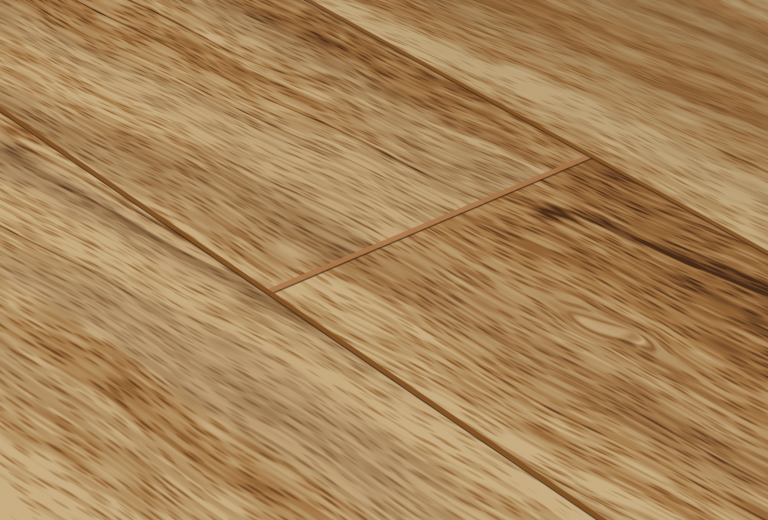
Write a Shadertoy shader that draws this texture.

```glsl
// Wooden floor boards seen at a slant: each point is projected onto the floor plane,
// split into staggered boards, then given streaks, veins, cellular pores and a knot.
// Grooves show the lit bevel of the farther board above a thin dark crease.

// Floor projection, in canvas heights
const vec2 VANISH = vec2(-4.03, 3.54);   // where the long seams converge
const float SEAM_U = 1.464;              // ray of the nearer long seam
const float BOARD_U = 0.354;             // board width between rays
const float JOINT_DEPTH = 0.322;
const float JOINT_SKEW = 0.084;
const float ALONG_SCALE = 24.0;

// Boards, in board widths
const float BOARD_LENGTH = 5.0;
const float BEVEL = 0.012;
const float JOINT_BEVEL = 0.016;
const float CREASE = 0.005;
const float GRAIN_DRIFT = 0.10;          // grain runs slightly off the seams
const vec2 KNOT = vec2(0.495, -0.525);
const vec2 KNOT_SIZE = vec2(0.026, 0.075);
const float BRIGHTNESS = 0.73;           // mean wood tone before shading
const float FIBRE_STRENGTH = 0.42;

// Colours
const vec3 VEIN = vec3(0.28, 0.17, 0.09);
const vec3 DARK = vec3(0.45, 0.29, 0.16);
const vec3 BROWN = vec3(0.56, 0.38, 0.20);
const vec3 HONEY = vec3(0.64, 0.47, 0.28);
const vec3 TAN = vec3(0.69, 0.56, 0.38);
const vec3 PALE = vec3(0.77, 0.67, 0.50);
const vec3 GREY = vec3(0.62, 0.50, 0.36);
const vec3 SEAM_FACE = vec3(0.50, 0.30, 0.11);
const vec3 JOINT_FACE = vec3(0.67, 0.46, 0.28);
const vec3 CREASE_COLOR = vec3(0.27, 0.15, 0.06);

vec2 hash2(vec2 p) {
    return fract(sin(vec2(dot(p, vec2(127.1, 311.7)), dot(p, vec2(269.5, 183.3)))) * 43758.5);
}

float noise(vec2 p) {
    vec2 i = floor(p), f = p - i;
    f = f * f * (3.0 - 2.0 * f);
    return mix(mix(hash2(i).x, hash2(i + vec2(1, 0)).x, f.x),
               mix(hash2(i + vec2(0, 1)).x, hash2(i + vec2(1, 1)).x, f.x), f.y);
}

// Distance to the nearest jittered cell point
float cellular(vec2 p) {
    vec2 cell = floor(p);
    float nearest = 2.0;
    for (int j = -1; j <= 1; j++)
        for (int i = -1; i <= 1; i++) {
            vec2 c = cell + vec2(i, j);
            nearest = min(nearest, length(c + hash2(c) - p));
        }
    return nearest;
}

vec3 woodRamp(float t) {
    vec3 c = mix(VEIN, DARK, smoothstep(-0.2, 0.06, t));
    c = mix(c, BROWN, smoothstep(0.05, 0.24, t));
    c = mix(c, HONEY, smoothstep(0.22, 0.42, t));
    c = mix(c, TAN, smoothstep(0.38, 0.58, t));
    return mix(c, PALE, smoothstep(0.55, 0.82, t));
}

vec3 wood(vec2 pos, float along, float warmth, vec2 seed, float blur, float knotHere) {
    // Grain coordinates, bent by layered sines and parted around the knot
    vec2 fromKnot = (vec2(pos.x + GRAIN_DRIFT * (along - KNOT.y), along) - KNOT) / KNOT_SIZE;
    float knot = length(fromKnot + 0.3 * sin(fromKnot.yx * 2.3));
    float bend = 0.016 * sin(3.1 * along + 5.0 * pos.x + seed.x)
               + 0.006 * sin(9.3 * along - 13.0 * pos.x + seed.y);
    bend -= knotHere * 0.03 * fromKnot.x * exp(-0.3 * knot * knot);
    vec2 g = vec2(pos.x + GRAIN_DRIFT * along + bend, along) + seed;

    // Tone from broad bands down to fibres
    float sap = smoothstep(0.42, 0.05, pos.x + 0.08 * along);
    float heart = exp(-pow((pos.x + 0.1 * along - 0.74) / 0.17, 2.0));
    float broad = noise(g * vec2(5.0, 0.6)) - 0.5;
    float streak = noise(g * vec2(21.0, 1.2)) - 0.5;
    float strand = noise(g * vec2(58.0, 3.2)) - 0.5;
    float fibre = noise(g * vec2(135.0, 10.0)) - 0.5;
    float t = BRIGHTNESS + 0.42 * broad + 0.32 * streak + 0.24 * strand;
    t += FIBRE_STRENGTH * fibre * (1.0 - blur);
    t += 0.14 * sap - 0.36 * warmth - 0.2 * heart * (0.3 + warmth);
    t += 0.03 * sin(75.0 * along + 9.0 * streak) * smoothstep(0.6, 0.95, pos.x);

    // Long thin veins, short pores and the knot rim
    float ridge = abs(noise(g * vec2(10.0, 0.8) + 7.0) - 0.5 + 0.07 * strand);
    float patches = smoothstep(0.4, 0.7, noise(g * vec2(4.0, 1.1) + 3.0) + 0.2 * heart);
    t -= (0.3 + 0.25 * heart) * patches * smoothstep(0.05, 0.0, ridge);
    t -= 0.26 * (1.0 - blur) * smoothstep(0.36, 0.1, cellular(g * vec2(72.0, 10.0)));
    float rim = exp(-30.0 * pow(knot - 1.1, 2.0)) * (0.6 + streak);
    t += knotHere * (0.25 * smoothstep(1.1, 0.6, knot) - 0.3 * rim);

    float greyness = (1.0 - warmth) * smoothstep(0.45, 0.8, noise(g * vec2(9.0, 0.9) + 19.0));
    return mix(woodRamp(t), GREY * (0.68 + 0.55 * t), 0.6 * greyness);
}

// Coverage of the band a..b with soft edges
float band(float x, float a, float b, float soft) {
    return smoothstep(a - soft, a + soft, x) * smoothstep(b + soft, b - soft, x);
}

vec3 floorColor(vec2 p, float pixel) {
    float depth = 1.0 / (VANISH.y - p.y);
    float u = (p.x - VANISH.x) * depth;
    float across = (u - SEAM_U) / BOARD_U;
    float along = (depth - JOINT_DEPTH - JOINT_SKEW * (u - SEAM_U)) * ALONG_SCALE;
    float row = floor(across);
    float shifted = along + 0.5 * BOARD_LENGTH * mod(row, 2.0);
    float board = floor(shifted / BOARD_LENGTH);
    float nearer = step(board, -0.5) * step(abs(row), 0.5);
    float warmth = clamp(0.12 + 0.27 * (row + 1.0) + 0.33 * nearer, 0.0, 0.75);
    float blur = 0.7 * smoothstep(0.7, 1.9, across);
    vec2 seed = 40.0 + vec2(row * 7.3, board * 11.7 + row * 3.1);
    vec3 color = wood(vec2(across - row, shifted), along, warmth, seed, blur, nearer);

    // Grooves: signed distance to the closest seam and joint
    float seam = across - floor(across + 0.5);
    float joint = shifted - BOARD_LENGTH * floor(shifted / BOARD_LENGTH + 0.5);
    float soft = pixel + 0.008 * blur;
    color = mix(color, JOINT_FACE, 0.9 * band(joint, 0.0, JOINT_BEVEL, soft));
    color = mix(color, CREASE_COLOR, 0.7 * band(joint, -CREASE, 0.0, soft));
    color = mix(color, SEAM_FACE, (0.95 - 0.6 * blur) * band(seam, 0.0, BEVEL, soft));
    color = mix(color, CREASE_COLOR, (0.8 - 0.6 * blur) * band(seam, -CREASE, 0.0, soft));
    return color * (1.02 - 0.09 * smoothstep(0.3, 2.0, across));
}

void mainImage(out vec4 fragColor, in vec2 fragCoord) {
    vec3 sum = vec3(0.0);
    for (int i = 0; i < 4; i++) {        // 2 x 2 samples per pixel
        vec2 offset = vec2(i % 2, i / 2) * 0.5 - 0.25;
        sum += floorColor((fragCoord + offset) / iResolution.y, 1.0 / iResolution.y);
    }
    fragColor = vec4(sum / 4.0, 1.0);
}
```
